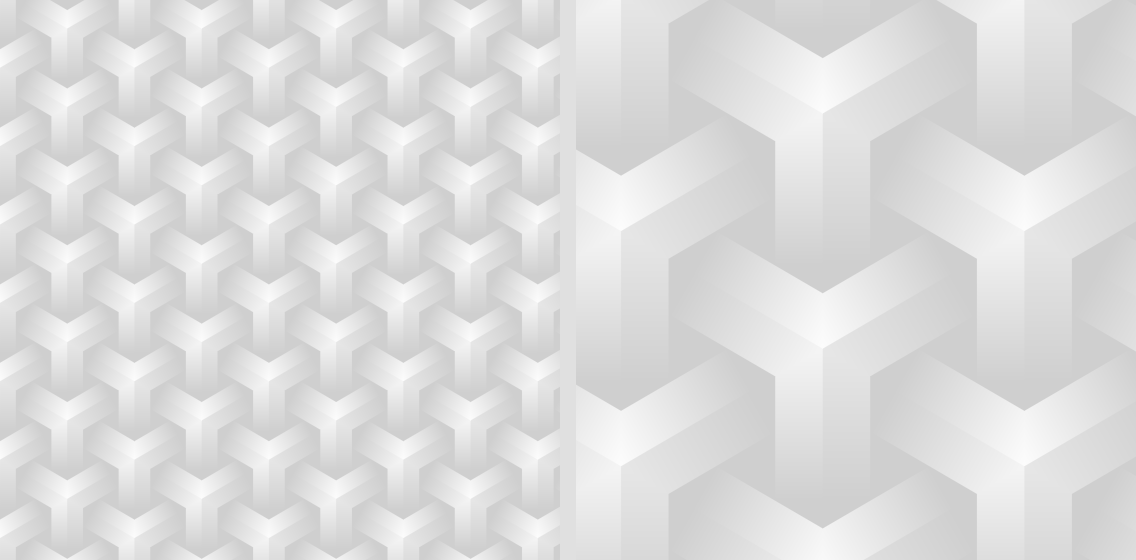
Left, the full canvas; right, a detail of the centre.
Give the GLSL for this pattern, as a WebGL 2 fragment shader.

```glsl
#version 300 es
precision highp float;
// Interlocking three-armed pale grey bars on a hexagonal lattice, each fading along its arms.

#define COLUMNS 8.33      // lattice columns across the canvas
#define ROWS 7.144        // repeats down each column
#define ROW_SHIFT 0.28    // vertical start of the even columns, in repeats
#define HALF_WIDTH 0.204  // half the arm width, in repeats
#define FADE_LENGTH 0.65  // distance over which an arm fades out
#define GROUND 0.81       // tone of the background and arm ends
#define TOP_FACE 0.99     // tones of the faces at the centre
#define LEFT_FACE 0.96
#define RIGHT_FACE 0.905

uniform vec2 u_resolution;
out vec4 outColor;

const float COLUMN_STEP = 0.8660254;

// Tone of one three-armed shape centred on the origin.
float tripodTone(vec2 p, float pixel) {
    float faces[3] = float[3](TOP_FACE, LEFT_FACE, RIGHT_FACE);
    float along = -1.0;
    float across = 0.0;
    int arm = 0;

    // Pick the arm whose direction lies closest to p.
    for (int k = 0; k < 3; k++) {
        float angle = radians(30.0 + 120.0 * float(k));
        vec2 dir = vec2(cos(angle), sin(angle));
        float reach = dot(p, dir);
        if (reach > along) {
            along = reach;
            across = dir.x * p.y - dir.y * p.x;
            arm = k;
        }
    }

    // Each arm is split lengthwise between two faces.
    float side = smoothstep(-0.7 * pixel, 0.7 * pixel, across);
    float bright = mix(faces[(arm + 2) % 3], faces[arm], side);
    float tone = mix(bright, GROUND, clamp(along / FADE_LENGTH, 0.0, 1.0));
    float inside = smoothstep(-0.7 * pixel, 0.7 * pixel, HALF_WIDTH - abs(across));
    return mix(GROUND, tone, inside);
}

void main() {
    float canvas = min(u_resolution.x, u_resolution.y);
    vec2 uv = gl_FragCoord.xy / canvas;
    vec2 p = uv * vec2(COLUMNS * COLUMN_STEP, ROWS);
    float pixel = ROWS / canvas;
    float nearestColumn = round(p.x / COLUMN_STEP);
    float tone = GROUND;

    // Arms reach into nearby cells; the brightest shape lies on top.
    for (int i = -1; i <= 1; i++) {
        float column = nearestColumn + float(i);
        float shift = ROW_SHIFT + 0.5 * mod(column, 2.0);
        float nearestRow = round(p.y - shift);
        for (int j = -1; j <= 1; j++) {
            vec2 center = vec2(column * COLUMN_STEP, nearestRow + float(j) + shift);
            tone = max(tone, tripodTone(p - center, pixel));
        }
    }
    outColor = vec4(vec3(tone), 1.0);
}
```
